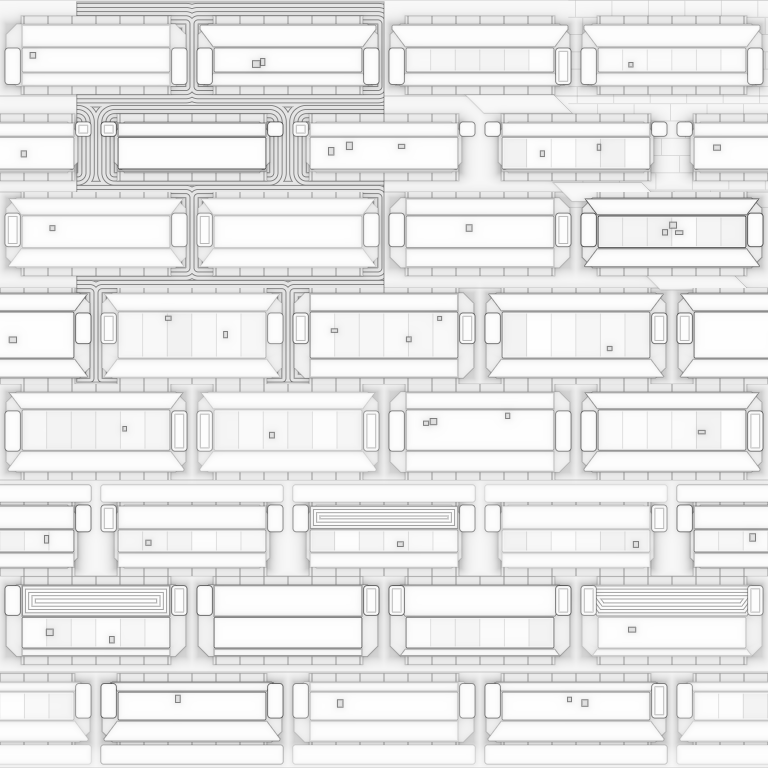
Give the GLSL for this texture map, as a Shadertoy shader.

```glsl
// Pale machined wall: eight staggered rows of four bevelled panels with ducts and grooves.

const float COLUMNS = 4.0;
const float ROWS = 8.0;
const float ROW_HEIGHT = 0.5;  // lengths are in panel widths
const float LINE = 0.0023;     // half width of engraved lines
const float GROOVE_STEP = 0.0215;
const float HOUSING = 0.468;   // half widths
const float NARROW = 0.405;
const float BODY = 0.385;
const float GROUND = 0.975;
const float WHITE = 0.995;
const float OCCLUSION = 0.14;

// Per row, from its top: panel top, body top, body bottom, panel bottom
const vec4 BANDS[8] = vec4[8](
    vec4(.125, .25, .375, .45), vec4(.135, .215, .38, .40),
    vec4(.03, .125, .29, .395), vec4(.025, .125, .365, .47),
    vec4(.04, .135, .345, .46), vec4(.13, .26, .375, .46),
    vec4(.045, .215, .375, .42), vec4(.05, .105, .25, .365));
// Per row: end cap top and bottom, rail top and bottom (zero for none)
const vec4 FITTINGS[8] = vec4[8](
    vec4(.25, .44, 0, 0), vec4(.135, .21, 0, 0),
    vec4(.11, .285, 0, 0), vec4(.13, .29, 0, 0),
    vec4(.14, .35, 0, 0), vec4(.13, .27, .025, .115),
    vec4(.05, .205, 0, 0), vec4(.06, .24, .38, .48));

float pixel;  // one pixel in panel widths

float hash(vec2 p) { return fract(sin(dot(p, vec2(127.1, 311.7))) * 43758.5453); }

float inside(float d) { return clamp(0.5 - d / pixel, 0.0, 1.0); }

float stroke(float d) { return inside(d - LINE) - inside(d + LINE); }

// Lines repeated at the given step
float lines(float x, float gap) { return stroke((0.5 - abs(fract(x / gap) - 0.5)) * gap); }

float box(vec2 p, vec2 halfSize, float radius) {
    vec2 q = abs(p) - halfSize + radius;
    return length(max(q, 0.0)) + min(max(q.x, q.y), 0.0) - radius;
}

// Box from top to bottom, centred on x = 0
float slab(vec2 p, float halfWidth, float top, float bottom, float radius) {
    return box(p - vec2(0, 0.5 * (top + bottom)), vec2(halfWidth, 0.5 * (bottom - top)), radius);
}

// Mitred flange that widens away from the body edge
float flange(vec2 p, float top, float bottom, float edge, float slope) {
    float side = (abs(p.x) - BODY - slope * abs(p.y - edge)) / sqrt(1.0 + slope * slope);
    return max(side, slab(p, HOUSING - 0.01, top + 0.006, bottom - 0.006, 0.008));
}

// Plate with contact shadow, soft rim and engraved outline
void plate(inout float tone, float d, float fill, float ink) {
    tone *= 1.0 - 0.06 * exp(-max(d, 0.0) / 0.014);
    tone = mix(tone, fill - 0.045 * exp(min(d, 0.0) / 0.012), inside(d));
    tone *= 1.0 - ink * stroke(d);
}

vec2 cellPoint(vec2 p, float row) {
    return vec2(fract(p.x + 0.5 * mod(row, 2.0)) - 0.5, p.y - row * ROW_HEIGHT);
}

float housingWidth(float row) { return mod(row, 4.0) == 1.0 ? NARROW : HOUSING; }

// Distance to the nearest panel of this row and its neighbours
float panelDistance(vec2 p, float row) {
    float d = 1.0;
    for (float k = row - 1.0; k < row + 1.5; k++) {
        vec4 band = BANDS[int(mod(k, ROWS))];
        d = min(d, slab(cellPoint(p, k), housingWidth(k), band.x, band.w, 0.0));
    }
    return d;
}

// Backing wall: occlusion, tiles, slanted chutes and contour grooves
float wall(vec2 p, float row) {
    float d = panelDistance(p, row);
    float tone = GROUND - OCCLUSION * exp(-max(d, 0.0) / 0.03);
    tone *= 1.0 - 0.2 * lines(p.y, ROW_HEIGHT);
    float shift = hash(vec2(floor(p.y / 0.09), 3));
    float tile = max(lines(p.y, 0.09), lines(p.x + shift, 0.19));
    tone *= 1.0 - 0.12 * tile * inside(box(p - vec2(3.5, 0.5), vec2(0.54, 0.6), 0.0));
    for (float i = 0.0; i < 3.0; i++) {
        vec2 q = p - vec2(2.7, 0.54) - 0.46 * i;
        plate(tone, box(q - vec2(q.y, 0), vec2(0.23, 0.05), 0.0), GROUND, 0.15);
    }
    float field = box(p - vec2(1.2, 1.0), vec2(0.8, 0.99), 0.0);
    tone = mix(tone, 0.9 - 0.42 * lines(d, GROOVE_STEP), inside(field));
    return tone * (1.0 - 0.4 * stroke(field));
}

void mainImage(out vec4 fragColor, in vec2 fragCoord) {
    pixel = COLUMNS / iResolution.y;
    vec2 p = fragCoord / iResolution.xy;
    p = vec2(p.x, 1.0 - p.y) * vec2(COLUMNS, ROWS * ROW_HEIGHT);
    float row = floor(p.y / ROW_HEIGHT);
    vec2 q = cellPoint(p, row);
    vec2 id = vec2(mod(floor(p.x + 0.5 * mod(row, 2.0)), COLUMNS), row);
    vec4 band = BANDS[int(mod(row, ROWS))];
    vec4 fitting = FITTINGS[int(mod(row, ROWS))];
    float ink = mix(0.12, 0.75, hash(id + 0.3));
    float tone = wall(p, row);

    // Ribbed strip and chamfered housing
    float strip = slab(q, 0.39, band.x - 0.042, band.w + 0.042, 0.0);
    plate(tone, strip, 0.945, 0.2);
    tone *= 1.0 - 0.4 * lines(q.x, 0.125) * inside(strip);
    float width = housingWidth(row);
    float corner = abs(q.x) + abs(q.y - 0.5 * (band.x + band.w)) - width - 0.5 * (band.w - band.x) + 0.055;
    plate(tone, max(slab(q, width, band.x, band.w, 0.0), corner * 0.707), 0.95, 0.45 * ink);

    // Flanges, some grooved
    float slope = width > NARROW && hash(id + 5.1) < 0.6 ? 0.75 : 0.0;
    float upper = flange(q, band.x, band.y, band.y, slope);
    float lower = flange(q, band.z, band.w, band.z, slope);
    plate(tone, upper, WHITE, 0.8 * ink);
    plate(tone, lower, WHITE, 0.6 * ink);
    float grooved = hash(id + 8.7) < 0.2 ? upper : 1.0;
    tone *= 1.0 - 0.4 * inside(grooved) * lines(grooved, GROOVE_STEP * 0.8);

    // Body, plain or divided into toned blocks
    float body = slab(q, BODY, band.y, band.z, 0.008);
    plate(tone, body, WHITE, ink);
    float block = floor((q.x + BODY) / 0.128);
    float divided = step(0.5, hash(id + 4.4)) * inside(body + 0.008);
    tone -= divided * 0.045 * hash(id * 7.0 + block);
    tone *= 1.0 - 0.12 * divided * lines(q.x + BODY, 0.128);

    // End caps, some with an inset slot
    float cap = slab(vec2(abs(q.x) - 0.434, q.y), 0.04, fitting.x, fitting.y, 0.018);
    plate(tone, cap, WHITE, 0.3 + 0.5 * ink);
    if (hash(id + sign(q.x)) < 0.4) tone *= 1.0 - 0.3 * stroke(cap + 0.017);

    // Scattered vents
    for (float i = 0.0; i < 4.0; i++) {
        vec2 seed = id + 11.0 * i;
        vec2 at = vec2(0.66 * hash(seed) - 0.33, mix(band.y + 0.03, band.z - 0.03, hash(seed + 1.7)));
        vec2 size = 0.009 + 0.011 * vec2(hash(seed + 2.3), hash(seed + 6.1));
        if (hash(seed + 9.2) < 0.35) plate(tone, box(q - at, size, 0.0), 0.9, 0.5);
    }

    // Loose rail
    if (fitting.w > 0.0) plate(tone, slab(q, 0.475, fitting.z, fitting.w, 0.015), WHITE, 0.5 * ink);

    fragColor = vec4(vec3(clamp(tone, 0.0, 1.0)), 1.0);
}
```
